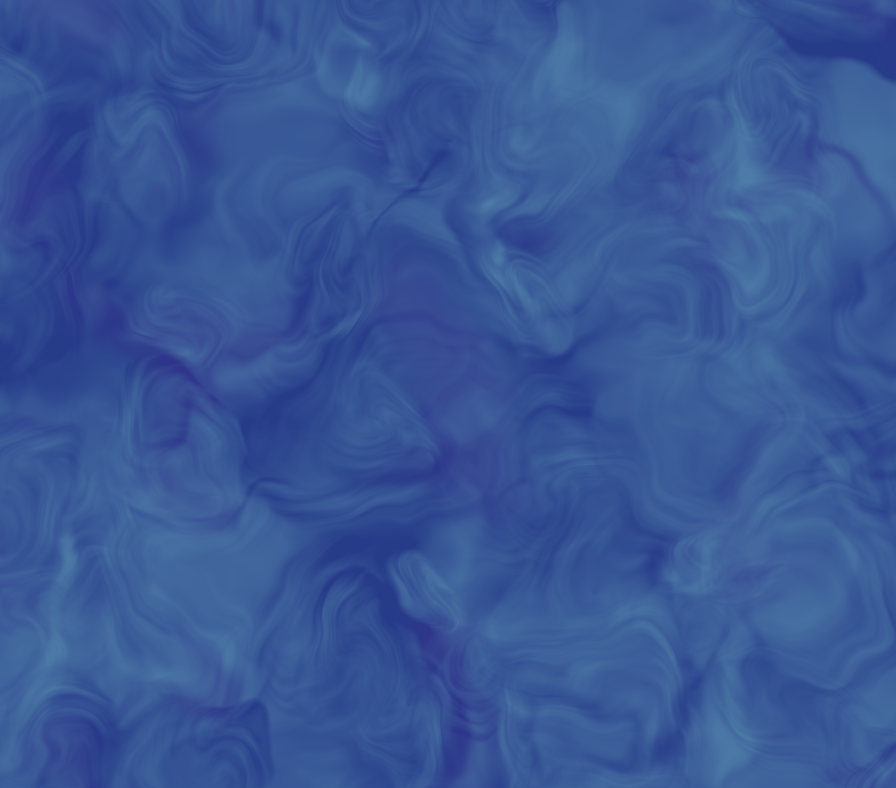
Write a WebGL 2 fragment shader that draws this texture.

```glsl
#version 300 es
precision highp float;
// Soft blue swirled glass: layers of warped, half-melted oval lobes, each with
// a dark crescent, a pale arc and spiralling streaks. Broad clouds, creases and
// pale flecks are added to the tone before it is mapped to a blue ramp.

uniform vec2 u_resolution;
out vec4 fragColor;

const vec3 DEEP_BLUE = vec3(0.18, 0.28, 0.56);
const vec3 PALE_BLUE = vec3(0.27, 0.43, 0.63);
const vec3 VIOLET_TINT = vec3(0.020, -0.018, 0.004);
const int LAYERS = 5;
const float LARGE_CELL = 0.36;      // lobe spacing, in canvas heights
const float SMALL_CELL = 0.17;
const float LOBE_CHANCE = 0.72;
const float LOBE_OPACITY = 0.82;
const float WARP = 0.060;
const float CRESCENT_DEPTH = 0.50;
const float SHADOW_DEPTH = 0.32;
const float STREAK_GAIN = 0.55;
const float MEAN_TONE = 0.50;
const float CONTRAST = 1.05;

vec3 hash3(vec2 cell, float seed) {
    vec3 h = fract(vec3(cell.xyx + seed * 7.31) * vec3(0.1031, 0.1030, 0.0973));
    h += dot(h, h.yxz + 33.33);
    return fract((h.xxy + h.yzz) * h.zyx);
}

mat2 rotation(float a) {
    float c = cos(a), s = sin(a);
    return mat2(c, s, -s, c);
}

float cornerSlope(vec2 cell, vec2 offset) {
    float a = 6.2832 * hash3(cell, 3.7).x;
    return dot(vec2(cos(a), sin(a)), offset);
}

// Gradient noise, roughly -0.7 to 0.7
float noise(vec2 p) {
    vec2 i = floor(p), f = p - i, e = vec2(1.0, 0.0);
    vec2 w = f * f * f * (f * (f * 6.0 - 15.0) + 10.0);
    return mix(mix(cornerSlope(i, f), cornerSlope(i + e, f - e), w.x),
               mix(cornerSlope(i + e.yx, f - e.yx), cornerSlope(i + 1.0, f - 1.0), w.x), w.y);
}

float fbm(vec2 p) {
    float sum = 0.0, amp = 1.0;
    for (int i = 0; i < 3; i++) {
        sum += amp * noise(p);
        p = rotation(0.65) * p * 2.03 + 17.3;
        amp *= 0.5;
    }
    return sum;
}

// Paints one lobe over the tone; q is the offset from its centre in cells
float paintLobe(float tone, vec2 q, vec3 shape, vec3 look, vec2 id) {
    q = rotation(6.2832 * shape.x) * q / mix(0.32, 0.64, shape.y);
    q.y *= mix(1.0, 1.55, shape.z);
    float d = length(q);
    if (d > 1.3) return tone;

    float facing = q.x / max(d, 0.001);
    float rimSide = smoothstep(-0.1, 0.8, facing);
    float softness = mix(0.06, 0.35, look.y);

    // Spiral streaks, drawn out along the turn
    vec2 spiral = rotation(2.6 * (look.z - 0.5) + 2.4 * d) * q;
    float streaks = fbm(spiral * vec2(1.3, 4.2) + id * 5.7 + look.xy * 9.0);

    float arc = smoothstep(0.50, 0.68, d) * (1.0 - smoothstep(0.70, 0.86, d));
    float crescent = smoothstep(0.72, 0.96, d) * rimSide;
    float body = 0.75 * (look.x - 0.5) - 0.28 * q.x + STREAK_GAIN * streaks
               + 0.28 * arc * smoothstep(-0.3, 0.7, q.y + 0.8 * streaks)
               - CRESCENT_DEPTH * crescent * look.z;

    tone -= SHADOW_DEPTH * rimSide * look.y * (1.0 - smoothstep(0.95, 1.28, d));
    float cover = 1.0 - smoothstep(1.0 - softness, 1.0, d);
    cover *= LOBE_OPACITY * mix(0.45, 1.0, smoothstep(-1.0, 0.4, facing + 0.5 - d));
    return mix(tone, body, cover);
}

// One jittered grid of lobes; row order keeps overlaps consistent
float paintLayer(float tone, vec2 p, float seed) {
    vec2 grid = p / mix(LARGE_CELL, SMALL_CELL, fract(seed * 0.618)) + seed * 4.37;
    vec2 home = floor(grid);
    for (int y = -1; y <= 1; y++) {
        for (int x = -1; x <= 1; x++) {
            vec2 cell = home + vec2(x, y);
            vec3 place = hash3(cell, seed + 11.0);
            if (place.z > LOBE_CHANCE) continue;
            vec2 centre = cell + mix(vec2(0.1), vec2(0.9), place.xy);
            tone = paintLobe(tone, grid - centre, hash3(cell, seed + 23.0),
                             hash3(cell, seed + 41.0), cell);
        }
    }
    return tone;
}

void main() {
    vec2 p = gl_FragCoord.xy / u_resolution.y + 3.0;
    vec2 bent = p + WARP * vec2(fbm(p * 4.5), fbm(p * 4.5 + 31.7));
    vec2 swirled = bent + 0.10 * vec2(fbm(bent * 5.0 + 8.1), fbm(bent * 5.0 + 53.9));

    float tone = 0.9 * fbm(swirled * 5.0);
    for (int i = 0; i < LAYERS; i++) tone = paintLayer(tone, bent, float(i));

    // Broad clouds, dark creases and pale flecks
    tone += 0.50 * noise(p * 2.3 + 5.2) + 0.30 * fbm(swirled * 7.0 + 2.9);
    float crease = 1.0 - smoothstep(0.0, 0.10, abs(noise(swirled * 4.5 + 71.0)));
    tone -= 0.38 * crease * smoothstep(-0.05, 0.30, noise(p * 5.0 + 90.0));
    tone += 0.45 * smoothstep(0.18, 0.50, noise(swirled * 8.0 + 44.0));

    float level = clamp(MEAN_TONE + CONTRAST * tone, -0.30, 1.35);
    vec3 colour = mix(DEEP_BLUE, PALE_BLUE, level);
    colour += VIOLET_TINT * smoothstep(0.0, 0.5, noise(bent * 6.0 + 12.0)) * (1.2 - level);
    fragColor = vec4(colour, 1.0);
}
```
